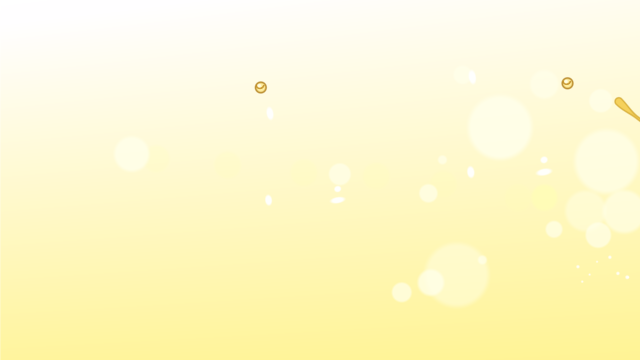
This background is drawn by a Shadertoy shader. Its source:

```glsl
// Pale golden gradient with soft bokeh, white flecks, oil drops and a small splash.

vec2 hash2(float n) {
    vec3 v = fract(n * vec3(0.1031, 0.1030, 0.0973) + 0.37);
    v += dot(v, v.yzx + 33.33);
    return fract((v.xx + v.yz) * v.zy);
}

// Coverage of a disc whose rim fades over the given width
float disc(vec2 p, vec2 centre, float radius, float blur) {
    float soft = max(blur, 1.0 / iResolution.y);
    return 1.0 - smoothstep(radius - soft, radius + soft, length(p - centre));
}

// Coverage of a tilted ellipse
float fleck(vec2 p, vec2 centre, vec2 radii, float angle) {
    float c = cos(angle), s = sin(angle);
    vec2 q = mat2(c, -s, s, c) * (p - centre);
    float d = (length(q / radii) - 1.0) * min(radii.x, radii.y);
    float soft = max(0.001, 1.0 / iResolution.y);
    return 1.0 - smoothstep(-soft, soft, d);
}

vec3 background(vec2 p) {
    float blue = 0.79 + 0.385 * (p.y - 0.5) - (0.02 + 0.03 * p.y) * (p.x - 0.9);
    return min(vec3(1.0, 0.975 + 0.1 * (blue - 0.79), blue), 1.0);
}

// Glossy amber bead in local coordinates of radius one
vec3 bead(vec2 q) {
    vec3 col = mix(vec3(1.0, 0.93, 0.62), vec3(0.69, 0.49, 0.10), smoothstep(0.55, 0.98, length(q)));
    float arc = 1.0 - smoothstep(0.05, 0.24, abs(length(q - vec2(-0.15, 0.5)) - 0.65));
    col = mix(col, vec3(0.75, 0.54, 0.13), 0.8 * arc * step(q.y, 0.35));
    return mix(col, vec3(1.0, 0.99, 0.9), 1.0 - smoothstep(0.12, 0.45, length(q - vec2(-0.25, 0.3))));
}

void mainImage(out vec4 fragColor, in vec2 fragCoord) {
    vec2 p = fragCoord / iResolution.y;
    vec3 col = background(p);
    vec3 cream = vec3(1.0, 1.0, 0.92);
    vec3 lemon = vec3(1.0, 1.0, 0.70);

    // Pale left rim
    col = mix(col, vec3(1.0), 0.3 * (1.0 - smoothstep(0.0, 0.004, p.x)));

    // Faint lemon trail drifting down to the right
    for (int i = 0; i < 6; i++) {
        float k = float(i);
        vec2 centre = vec2(0.44 + 0.2 * k, 0.565 - 0.021 * k) + 0.02 * (hash2(k) - 0.5);
        col = mix(col, lemon, 0.18 * disc(p, centre, 0.037, 0.006));
    }
    col = mix(col, lemon, 0.6 * disc(p, vec2(1.512, 0.451), 0.036, 0.006));

    // Large bokeh: centre, radius, opacity
    vec4 large[8] = vec4[8](
        vec4(1.389, 0.646, 0.088, 0.85), vec4(1.685, 0.551, 0.088, 0.70),
        vec4(1.269, 0.236, 0.088, 0.45), vec4(0.366, 0.572, 0.048, 0.80),
        vec4(1.512, 0.766, 0.039, 0.65), vec4(1.197, 0.215, 0.036, 0.75),
        vec4(1.627, 0.414, 0.056, 0.45), vec4(1.734, 0.412, 0.059, 0.65));
    for (int i = 0; i < 8; i++) {
        vec4 b = large[i];
        col = mix(col, cream, b.w * disc(p, b.xy, b.z, 0.003 + 0.08 * b.z));
    }

    // Small bokeh: centre, radius
    vec3 small[9] = vec3[9](
        vec3(0.944, 0.516, 0.030), vec3(1.116, 0.188, 0.027), vec3(1.190, 0.463, 0.025),
        vec3(1.662, 0.347, 0.035), vec3(1.539, 0.363, 0.023), vec3(1.669, 0.720, 0.032),
        vec3(1.285, 0.792, 0.025), vec3(1.229, 0.556, 0.012), vec3(1.340, 0.278, 0.012));
    for (int i = 0; i < 9; i++)
        col = mix(col, cream, 0.7 * disc(p, small[i].xy, small[i].z, 0.004));

    // One group of white flecks, repeated up and to the right
    for (int i = 0; i < 2; i++) {
        vec2 q = p;
        if (i == 1) q = (p - vec2(0.5170, 0.0358)) / vec2(1.06, 1.095);
        float white = fleck(q, vec2(0.750, 0.685), vec2(0.009, 0.017), 0.17);
        white = max(white, fleck(q, vec2(0.746, 0.444), vec2(0.009, 0.014), 0.12));
        white = max(white, fleck(q, vec2(0.938, 0.444), vec2(0.019, 0.008), 0.17));
        white = max(white, fleck(q, vec2(0.938, 0.475), vec2(0.009, 0.008), 0.3));
        col = mix(col, vec3(1.0), 0.95 * white);
    }

    // Sparkles in the lower right
    for (int i = 0; i < 8; i++) {
        vec2 h = hash2(float(i) + 17.0);
        vec2 centre = vec2(1.59 + 0.022 * (float(i) + h.x), 0.19 + 0.12 * h.y);
        col = mix(col, vec3(1.0), 0.85 * disc(p, centre, 0.002 + 0.003 * h.x, 0.001));
    }

    // Two amber drops
    for (int i = 0; i < 2; i++) {
        vec2 centre = vec2(0.7245, 0.757) + float(i) * vec2(0.852, 0.0116);
        col = mix(col, bead((p - centre) / 0.0165), disc(p, centre, 0.0165, 0.001));
    }

    // Tapered splash entering from the right edge
    vec2 along = vec2(0.075, -0.062);
    vec2 rel = p - vec2(1.719, 0.718);
    float t = clamp(dot(rel, along) / dot(along, along), 0.0, 1.0);
    float edge = length(rel - along * t + vec2(0.0, 0.012 * t * (1.0 - t))) - mix(0.012, 0.005, smoothstep(0.0, 0.7, t));
    vec3 gold = mix(vec3(0.96, 0.82, 0.36), vec3(0.82, 0.65, 0.18), smoothstep(-0.006, 0.0, edge));
    float soft = max(0.001, 1.0 / iResolution.y);
    col = mix(col, gold, 1.0 - smoothstep(-soft, soft, edge));

    fragColor = vec4(col, 1.0);
}
```
